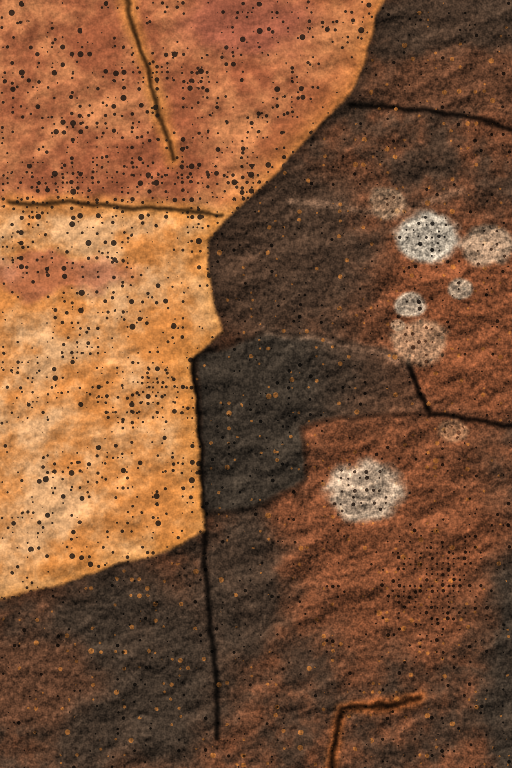
A Shadertoy shader for this texture:

```glsl
// Weathered sandstone: an ochre slab on the left against dark russet blocks.
// Polygons and soft ellipses lay out colour, paths cut the cracks, and
// gradient noise adds relief, grain, mineral specks and lichen discs.

// Paths of three points: two pale ledges, four cracks, two slab seams
const vec2 paths[24] = vec2[](
  vec2(2.65, 3.31), vec2(3.8, 3.49), vec2(4.1, 3.67), vec2(2.9, 2.02), vec2(4, 2.15), vec2(4.6, 1.9),
  vec2(3.5, 1.04), vec2(4.6, 1.16), vec2(5.2, 1.3), vec2(4.08, 3.62), vec2(4.3, 4.15), vec2(5.2, 4.3),
  vec2(1.95, 3.6), vec2(2.02, 5.2), vec2(2.2, 7.4), vec2(3.3, 7.7), vec2(3.4, 7.1), vec2(4.2, 7),
  vec2(1.25, 0), vec2(1.42, .55), vec2(1.75, 1.58), vec2(.1, 2.03), vec2(1, 2.05), vec2(2.2, 2.15));

vec2 hash(vec2 p) {
  vec3 q = fract(p.xyx * vec3(.1031, .103, .0973));
  q += dot(q, q.yzx + 33.33);
  return fract((q.xx + q.yz) * q.zy);
}

float corner(vec2 i, vec2 f, vec2 o) { return dot(hash(i + o) * 2. - 1., f - o); }

float noise(vec2 p) {
  vec2 i = floor(p), f = p - i, e = vec2(1, 0), u = f * f * (3. - 2. * f);
  return mix(mix(corner(i, f, e.yy), corner(i, f, e.xy), u.x),
             mix(corner(i, f, e.yx), corner(i, f, e.xx), u.x), u.y);
}

float fbm(vec2 p) {
  float sum = 0., amp = .6;
  for (int i = 0; i < 5; i++, amp *= .55) {
    sum += amp * noise(p + 40.);
    p = mat2(1.6, 1.2, -1.2, 1.6) * p;
  }
  return sum;
}

float segment(vec2 p, vec2 a, vec2 b) {
  vec2 v = b - a;
  return length(p - a - v * clamp(dot(p - a, v) / dot(v, v), 0., 1.));
}

// Soft stroke along the paths from first up to last
float strokes(vec2 p, int first, int last, float width) {
  float d = width;
  for (int i = first * 3; i < last * 3; i += 3)
    d = min(d, min(segment(p, paths[i], paths[i + 1]), segment(p, paths[i + 1], paths[i + 2])));
  return 1. - smoothstep(0., width, d);
}

// Signed distance to ten corners, negative inside
float polygon(vec2 p, float v[20]) {
  float d = 1e3, side = 1.;
  for (int i = 0; i < 20; i += 2) {
    int j = (i + 2) % 20;
    vec2 a = vec2(v[i], v[i + 1]), b = vec2(v[j], v[j + 1]);
    d = min(d, segment(p, a, b));
    if ((a.y > p.y) != (b.y > p.y) && p.x < mix(a.x, b.x, (p.y - a.y) / (b.y - a.y))) side = -side;
  }
  return side * d;
}

// Soft ellipse given by centre and radii
float blob(vec2 p, vec4 e) { return .9 - .9 * smoothstep(.55, 1.2, length((p - e.xy) / e.zw)); }

// Rust content from 0, charcoal, to 1, russet
void stain(inout float rust, vec2 p, vec4 e, float amount) { rust = mix(rust, amount, blob(p, e)); }

// One jittered dot per cell, kept with the given probability
float specks(vec2 p, float cell, float density, float px) {
  vec2 id = floor(p / cell), h = hash(id + 71.);
  float r = cell * mix(.14, .36, h.y * h.y) * smoothstep(0., .08, density - h.x);
  float d = length(p - (id + .35 + .3 * hash(id + 9.)) * cell);
  return (1. - smoothstep(r - px * .5, r + px * .5, d)) * step(.001, r);
}

float relief(vec2 p) { return fbm(mat2(2, 1, -.6, 3.2) * p); }

void mainImage(out vec4 fragColor, in vec2 fragCoord) {
  // The canvas is 7.68 units tall, with y running down
  float px = 7.68 / iResolution.y;
  vec2 uv = vec2(fragCoord.x, iResolution.y - fragCoord.y) * px;
  vec2 warp = vec2(fbm(uv * 2.), fbm(uv * 2. + 9.)), p = uv + .11 * warp, q = uv + .4 * warp;
  float mottle = fbm(uv * 5.), blotch = smoothstep(-.25, .3, fbm(uv * 1.5 + 5.) + .5 * mottle);

  // Dark blocks
  float rust = .2 + .5 * blotch;
  stain(rust, q, vec4(4.6, .2, 1, .4), .15);
  stain(rust, q, vec4(4.6, .85, 1.1, .35), .55);
  stain(rust, q, vec4(4.7, 3.2, 1.2, 1.2), .95);
  stain(rust, q, vec4(2.8, 2.5, 1, 1.1), .2);
  stain(rust, q, vec4(3.9, 5.3, 1.35, 1.3), .9);
  stain(rust, q, vec4(2.45, 5.85, .5, .85), .1);
  stain(rust, q, vec4(1.3, 6.7, 1.2, 1.2), .05);
  stain(rust, q, vec4(.3, 6.8, .75, .5), .5);
  stain(rust, q, vec4(5.2, 6.9, .4, 1.7), 0.);
  float charcoal = polygon(p, float[](1.97, 3.55, 2.65, 3.3, 3.8, 3.48, 4.1, 3.65, 4.28, 4.15,
    3.4, 4.2, 3.05, 4.3, 3.05, 4.8, 2.7, 5.05, 2.03, 5.15));
  rust = mix(rust, .45 * smoothstep(2.9, 4.2, q.x), 1. - smoothstep(-.06, .03, charcoal));
  vec3 rock = mix(vec3(.23, .195, .16), vec3(.51, .29, .18), rust);

  // Ledges, cracks and grit
  rock = mix(rock, vec3(.58, .44, .34), strokes(p, 0, 2, .08) * (.45 + mottle));
  rock = mix(rock, vec3(.68, .36, .16), .7 * strokes(p, 5, 6, .12));
  rock *= (1. - .75 * strokes(p, 2, 6, .055)) * (1. - .35 * smoothstep(.05, 0., abs(charcoal)));
  rock = mix(rock, vec3(.62, .38, .17), .7 * specks(uv, .08, .16 + .5 * mottle, px));
  rock *= 1. - .7 * specks(uv, .055, max(.12, .8 - length(q - vec2(4.35, 5.85))), px);

  // Lichen discs: centre, radius, paleness
  vec4 discs[9] = vec4[](vec4(4.28, 2.38, .34, .95), vec4(4.87, 2.46, .27, .7), vec4(4.1, 3.05, .17, .85),
    vec4(4.6, 2.89, .14, .8), vec4(4.2, 3.42, .31, .55), vec4(3.65, 4.91, .41, .8),
    vec4(3.87, 2.03, .21, .55), vec4(3.98, 3.25, .08, .6), vec4(4.53, 4.31, .16, .4));
  for (int i = 0; i < 9; i++) {
    float pale = discs[i].w, d = length((uv - discs[i].xy) * vec2(1, 1.25)) / discs[i].z + .35 * mottle;
    vec3 crust = mix(vec3(.74, .52, .32), vec3(.79, .74, .66), pale) * (.95 + .07 * sin(d * 19.));
    crust *= 1. - .75 * specks(uv, .065, .75 - .7 * d, px);
    rock = mix(rock, crust, pale * (1. - smoothstep(.75, 1.1, d)));
  }

  // Ochre slab: reddish above the seam, golden below
  float slab = polygon(p, float[](-1., -1., 3.9, -.2, 3.5, .95, 2.06, 2.4, 2.2, 3.3,
    1.93, 3.6, 2.03, 5.3, 1.5, 5.58, .8, 5.77, -1., 6.3));
  vec3 upper = mix(vec3(.62, .35, .23), vec3(.78, .5, .32), blotch);
  vec3 lower = mix(vec3(.82, .52, .27), vec3(.87, .66, .46), blotch);
  vec3 ochre = mix(upper, lower, smoothstep(1.95, 2.2, p.y));
  ochre = mix(ochre, vec3(.64, .36, .27), max(blob(q, vec4(2.5, .2, .75, .4)), .7 * blob(q, vec4(.5, 2.75, .9, .22))));
  ochre = mix(ochre, vec3(.81, .52, .23), .6 * max(exp(slab * 6.), strokes(p, 6, 8, .16)));
  ochre *= 1. - .65 * strokes(p, 6, 8, .045);
  float density = .2 + .7 * fbm(uv * 2.2 + 21.) + .35 * exp(-3. * abs(uv.y - 1.75))
    + .45 * exp(-3. * length(uv - vec2(1.55, 4)));
  float dots = max(specks(uv, .085, density, px), specks(uv + 3.3, .05, density * .7, px));
  ochre = mix(ochre, vec3(.13, .1, .08), .85 * dots);

  // Contact shadow, relief light and grain
  float onSlab = smoothstep(.03, -.03, slab), slope = relief(p + vec2(.02, .045)) - relief(p);
  vec3 col = mix(rock * (1. - .4 * exp(-9. * max(slab, 0.))), ochre, onSlab);
  float grain = noise(uv * 27.) + .8 * noise(uv * 55.);
  col *= 1. + clamp(slope * mix(1.8, .8, onSlab), -.4, .5) + grain * mix(.55, .2, onSlab) + .25 * mottle;
  fragColor = vec4(clamp(col, 0., 1.), 1);
}
```
